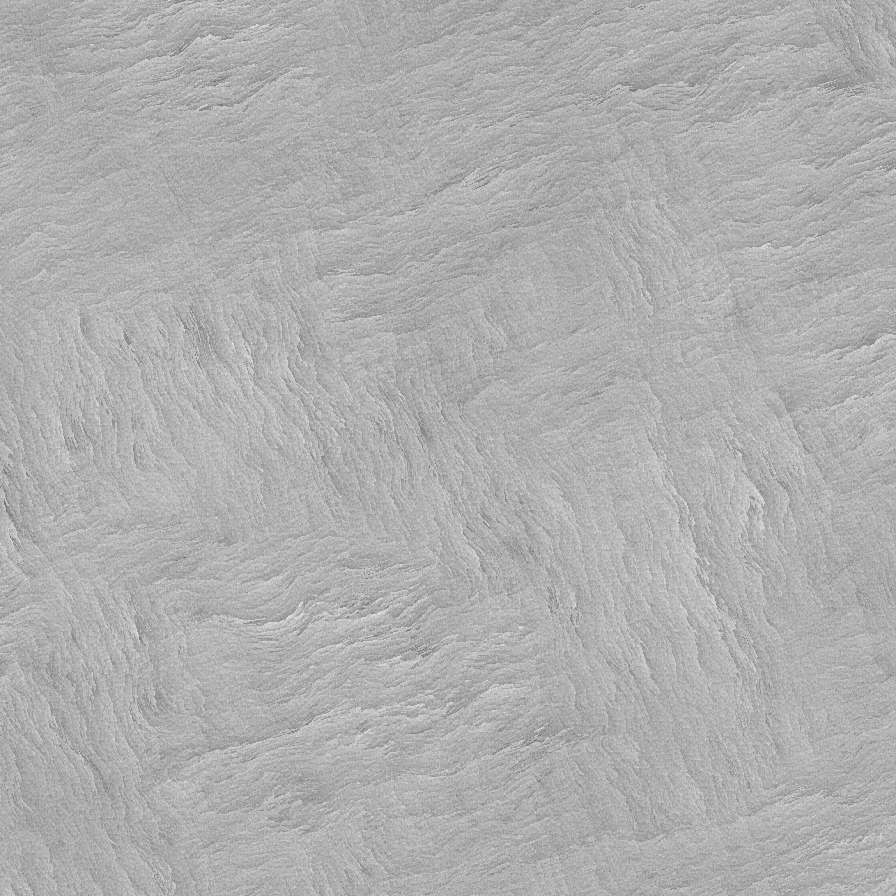
This texture is drawn by a three.js fragment shader. Its source:

```glsl
// Grey slate: rough split stone with two crossing grain directions and fine cracks.
varying vec2 vUv;

vec2 hash2(vec2 p) {
  vec3 h = fract(p.xyx * vec3(0.1031, 0.1030, 0.0973));
  h += dot(h, h.yzx + 33.33);
  return fract((h.xx + h.yz) * h.zy);
}

mat2 rotation(float angle) {
  float c = cos(angle), s = sin(angle);
  return mat2(c, -s, s, c);
}

// Cellular noise: xy = offset to the nearest point, z = gap to the second nearest
vec3 cellular(vec2 p) {
  vec2 cell = floor(p), f = fract(p), nearest = vec2(0.0);
  float first = 8.0, second = 8.0;
  for (int y = -1; y <= 1; y++) {
    for (int x = -1; x <= 1; x++) {
      vec2 g = vec2(float(x), float(y));
      vec2 offset = g + hash2(cell + g) - f;
      float d = length(offset);
      if (d < first) {
        second = first;
        first = d;
        nearest = offset;
      } else {
        second = min(second, d);
      }
    }
  }
  return vec3(nearest, second - first);
}

// Layered sines: soft irregular patches, roughly -1 to 1
float patches(vec2 p) {
  float sum = 0.0, amp = 0.5;
  for (int i = 0; i < 5; i++) {
    p = rotation(1.1) * p * 1.45 + 2.7;
    sum += amp * sin(p.x + 1.4 * sin(p.y * 0.8)) * cos(p.y * 0.7 + sin(p.x * 0.6));
    amp *= 0.8;
  }
  return sum;
}

// Split layers along one direction: x = lit relief, y = crack depth
vec2 strata(vec2 p, float angle, float seed) {
  vec2 q = rotation(angle) * p;
  q += 0.012 * vec2(patches(p * 9.0 + seed), patches(p * 11.0 - seed));
  float relief = 0.0, crack = 0.0, freq = 112.0, amp = 1.0;
  // Fine layers come first and roughen the edges of the coarse ones
  for (int i = 0; i < 5; i++) {
    vec2 jag = relief * vec2(0.3, 0.22);
    vec3 c = cellular(q * freq * vec2(1.0, 2.5) + jag + seed + float(i) * 17.0);
    relief += amp * c.y;
    if (i > 1) {
      float line = 1.0 - smoothstep(0.0, 0.17, c.z);
      float open = smoothstep(0.1, 0.8, patches(p * 14.0 + seed + float(i) * 5.0));
      crack += line * open * smoothstep(0.05, 0.35, c.y);
    }
    freq *= 0.5;
    amp *= 0.83;
  }
  return vec2(relief, min(crack, 1.3));
}

void main() {
  vec2 p = vUv;

  // Flat ledges rising to the right, and steep ones falling to the right
  vec2 ledges = strata(p, 0.26, 3.0);
  vec2 steep = strata(p, -1.2, 41.0);
  float turn = smoothstep(-0.5, 0.6, patches(p * 4.5 + 8.0));
  vec2 stone = mix(ledges, steep, turn);

  // Some areas are rougher than others
  float rough = 0.95 + 0.4 * patches(p * 6.0 + 21.0);

  // Fine mineral grain
  float grain = cellular(p * 230.0).y + cellular(p * 390.0 + 60.0).x;

  float grey = 0.688;
  grey += 0.02 * patches(p * 3.0 + 1.0) + 0.014 * patches(p * 12.0 + 30.0);
  grey -= 0.072 * rough * stone.x;
  grey -= 0.12 * stone.y;
  grey += 0.062 * grain;
  gl_FragColor = vec4(vec3(clamp(grey, 0.36, 0.88)), 1.0);
}
```
